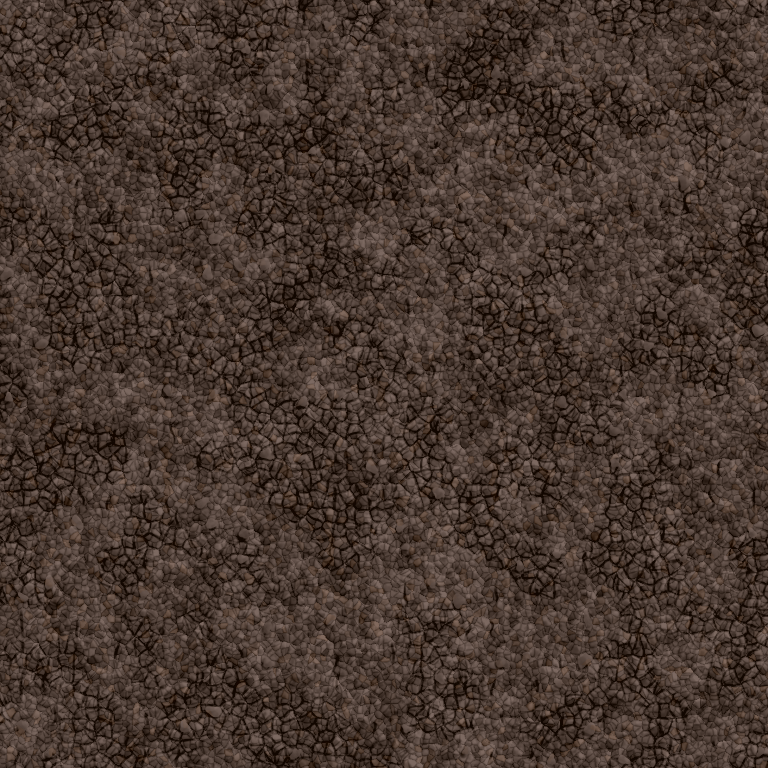
Give the GLSL for this texture, as a Shadertoy shader.

```glsl
const vec2 LIGHT = vec2(0.5, 0.85);

vec3 hash3(vec2 p) {
    vec3 q = fract(p.xyx * vec3(0.1031, 0.1030, 0.0973));
    q += dot(q, q.yxz + 33.33);
    return fract((q.xxy + q.yzz) * q.zyx);
}

// Cellular noise: x = distance to border, y = slope to light, z = cell tone, w = smooth tone
vec4 cells(vec2 p) {
    vec2 base = floor(p), nearest = vec2(4.0), second = vec2(4.0);
    float tone = 0.0, sum = 0.0, weight = 0.0;
    for (int j = -1; j <= 1; j++)
    for (int i = -1; i <= 1; i++) {
        vec2 id = base + vec2(i, j);
        vec3 h = hash3(id);
        vec2 toSeed = id + h.xy - p;
        float d = dot(toSeed, toSeed), w = exp(-4.0 * d);
        sum += w * h.z;
        weight += w;
        if (d < dot(nearest, nearest)) {
            second = nearest;
            nearest = toSeed;
            tone = h.z;
        } else if (d < dot(second, second)) {
            second = toSeed;
        }
    }
    float border = dot(0.5 * (nearest + second), normalize(second - nearest + 1e-5));
    return vec4(border, dot(-nearest, LIGHT), tone, sum / weight);
}

// Scattered pebbles with shadows, and short upright slits
float scatter(vec2 p, float shade, float grit) {
    vec2 base = floor(p);
    for (int j = -1; j <= 1; j++)
    for (int i = -1; i <= 1; i++) {
        vec2 id = base + vec2(i, j);
        vec3 place = hash3(id + 71.0), kind = hash3(id + 193.0);
        vec2 q = p - id - 0.2 - 0.6 * place.xy;
        if (kind.x < 0.17) {
            float a = 6.283 * kind.y, r = mix(0.13, 0.24, place.z);
            mat2 turn = mat2(cos(a), sin(a), -sin(a), cos(a));
            vec2 body = turn * q, shifted = turn * (q + LIGHT * 0.07);
            float wobble = 0.025 * sin(3.0 * atan(body.y, body.x) + 20.0 * kind.z);
            float d = length(body * vec2(1.0, 1.35)) + wobble - r;
            float shadow = 1.0 - smoothstep(-0.03, 0.05, length(shifted * vec2(1.0, 1.35)) - r);
            float stone = 0.72 + 0.22 * dot(q, LIGHT) / r + 0.3 * (grit - 0.5) + 0.2 * kind.z;
            shade -= 0.5 * shadow;
            shade = mix(shade, stone, 0.92 * (1.0 - smoothstep(-0.03, 0.03, d)));
        } else if (kind.x > 0.68) {
            float reach = mix(0.15, 0.45, kind.y);
            float x = q.x + 0.04 * sin(9.0 * q.y + 30.0 * kind.z) + 0.25 * (kind.z - 0.5) * q.y;
            float taper = 1.0 - smoothstep(0.4 * reach, reach, abs(q.y));
            shade -= 0.65 * taper * (1.0 - smoothstep(0.015, 0.065, abs(x)));
        }
    }
    return shade;
}

void mainImage(out vec4 fragColor, in vec2 fragCoord) {
    vec2 uv = fragCoord / iResolution.y;
    vec2 p = uv + 0.0012 * sin(uv.yx * vec2(190.0, 230.0) + 2.0 * sin(uv * 83.0));

    vec4 clod = cells(p * 62.0);
    vec4 grain = cells(p * 122.0 + 37.0);
    float grit = cells(uv * 215.0 + 11.0).w;
    float blotches = cells(p * 27.0 + 5.0).w;
    float drift = cells(uv * 7.0 + 3.0).w;

    // Soil relief
    float shade = 0.68;
    shade += 0.28 * (clod.z - 0.5) + 0.28 * clod.y;
    shade += 0.42 * (grain.z - 0.5) + 0.2 * grain.y;
    shade += 0.6 * (grit - 0.5) + 0.35 * (blotches - 0.5) + 0.15 * (drift - 0.5);

    // Grain joints, and cracks that open only in places
    shade -= 0.33 * (1.0 - smoothstep(0.0, 0.25, grain.x));
    float cracked = smoothstep(0.35, 0.7, cells(p * 19.0 + 53.0).w);
    shade -= 0.65 * cracked * (1.0 - smoothstep(0.02, 0.15, clod.x));

    shade = clamp(scatter(p * 24.0, shade, grit), -0.3, 1.2);

    // Brown ramp with a few warmer grains
    vec3 color = mix(vec3(0.15, 0.10, 0.07), vec3(0.43, 0.36, 0.33), shade);
    color += vec3(0.02, 0.0, -0.02) * smoothstep(0.8, 1.0, fract(grain.z * 7.0));
    fragColor = vec4(max(color, 0.0), 1.0);
}
```
